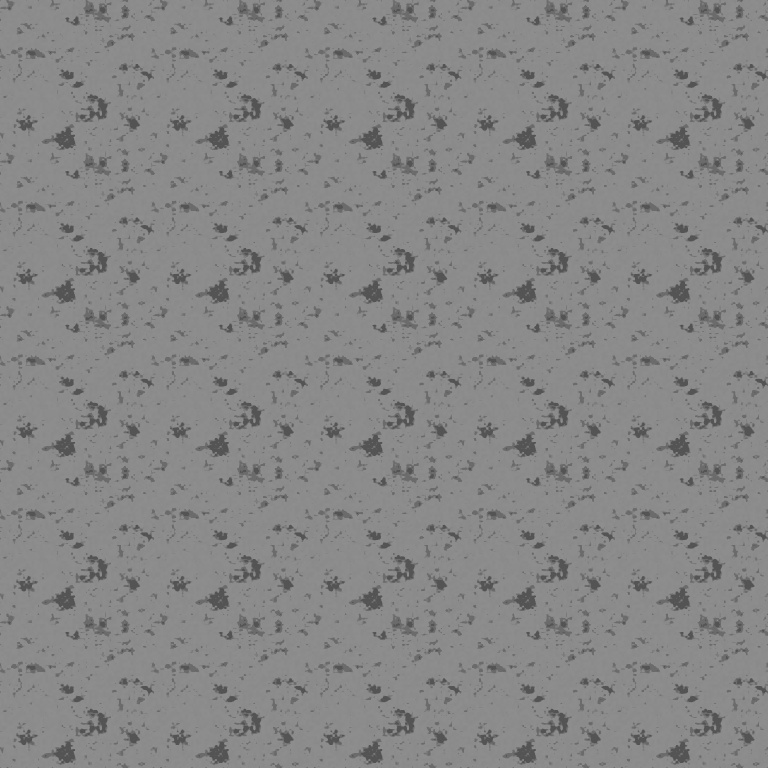
Reproduce this pattern procedurally as a Shadertoy shader.

```glsl
const float REPEATS = 5.0;
const vec3 GROUND = vec3(0.548);
const vec3 LIGHT_WEAR = vec3(0.49);
const vec3 MID_WEAR = vec3(0.42);
const vec3 DARK_WEAR = vec3(0.33);
const float WEAR_LEVEL = 0.70;    // noise height where bare wear begins
const float DARK_GAIN = 0.30;
const float FAINT_GAIN = 0.19;
const float MID_STEP = 0.05;
const float DARK_STEP = 0.095;
const float WARP = 0.05;
const float GROUND_GRAIN = 0.016;

// Patches inside one tile: centre xy, radii zw
const vec4 DARK_PATCHES[11] = vec4[11](
    vec4(0.44, 0.53, 0.06, 0.048), vec4(0.49, 0.45, 0.08, 0.035),
    vec4(0.86, 0.57, 0.085, 0.035), vec4(0.95, 0.51, 0.05, 0.024),
    vec4(0.57, 0.245, 0.065, 0.06), vec4(0.67, 0.29, 0.04, 0.085),
    vec4(0.44, 0.09, 0.085, 0.085), vec4(0.87, 0.205, 0.058, 0.055),
    vec4(0.15, 0.205, 0.07, 0.07), vec4(0.46, 0.88, 0.05, 0.04),
    vec4(0.60, 0.36, 0.07, 0.025));
const vec4 FAINT_PATCHES[11] = vec4[11](
    vec4(0.81, 0.97, 0.05, 0.075), vec4(0.70, 0.77, 0.12, 0.12),
    vec4(0.64, 0.94, 0.09, 0.07), vec4(0.01, 0.95, 0.06, 0.07),
    vec4(0.19, 0.80, 0.09, 0.06), vec4(0.82, 0.73, 0.07, 0.04),
    vec4(0.98, 0.85, 0.04, 0.09), vec4(0.20, 0.64, 0.12, 0.05),
    vec4(0.31, 0.06, 0.03, 0.03), vec4(0.42, 0.67, 0.10, 0.02),
    vec4(0.34, 0.96, 0.05, 0.05));

float hash(vec2 cell, uint seed) {
    uvec2 c = uvec2(cell);
    uint h = c.x * 1597u + c.y * 51749u + seed * 7919u;
    h = (h ^ (h >> 16)) * 73244475u;
    h = (h ^ (h >> 15)) * 29583433u;
    h ^= h >> 16;
    return float(h & 65535u) / 65535.0;
}

// Value noise that wraps after one tile
float noise(vec2 p, vec2 period, uint seed) {
    p *= period;
    vec2 i = floor(p);
    vec2 f = p - i;
    f = f * f * (3.0 - 2.0 * f);
    vec2 a = mod(i, period);
    vec2 b = mod(i + 1.0, period);
    return mix(mix(hash(a, seed), hash(vec2(b.x, a.y), seed), f.x),
               mix(hash(vec2(a.x, b.y), seed), hash(b, seed), f.x), f.y);
}

// Flat-topped ellipse with a soft rim, wrapped around the tile
float patchMask(vec2 p, vec4 shape) {
    vec2 d = (fract(p - shape.xy + 0.5) - 0.5) / shape.zw;
    float q = dot(d, d);
    return exp(-q * q);
}

float above(float height, float softness) {
    return smoothstep(-softness, softness, height);
}

void mainImage(out vec4 fragColor, in vec2 fragCoord) {
    vec2 tile = fragCoord / iResolution.xy * REPEATS;

    // Ragged patch outlines
    vec2 warp = vec2(noise(tile, vec2(14.0), 1u), noise(tile, vec2(14.0), 2u));
    vec2 p = tile + WARP * (warp - 0.5);
    float dark = 0.0;
    float faint = 0.0;
    for (int i = 0; i < DARK_PATCHES.length(); i++)
        dark = max(dark, patchMask(p, DARK_PATCHES[i]));
    for (int i = 0; i < FAINT_PATCHES.length(); i++)
        faint = max(faint, patchMask(p, FAINT_PATCHES[i]));

    // Chips, flakes and fine specks
    float grain = 0.28 * noise(tile, vec2(15.0, 18.0), 3u)
                + 0.38 * noise(tile, vec2(32.0, 38.0), 4u)
                + 0.34 * noise(tile, vec2(64.0, 76.0), 5u);
    float wear = grain + max(DARK_GAIN * dark, FAINT_GAIN * faint) - WEAR_LEVEL;
    float soft = clamp(0.5 * fwidth(wear), 0.004, 0.04);

    // Layered grey tones
    vec3 color = GROUND + GROUND_GRAIN * (noise(tile, vec2(56.0), 6u) - 0.5);
    color = mix(color, LIGHT_WEAR, above(wear, soft));
    color = mix(color, MID_WEAR, above(wear - MID_STEP, soft));
    float deep = wear - DARK_STEP - 0.12 * (1.0 - dark);
    color = mix(color, DARK_WEAR, above(deep, soft));
    fragColor = vec4(color, 1.0);
}
```
